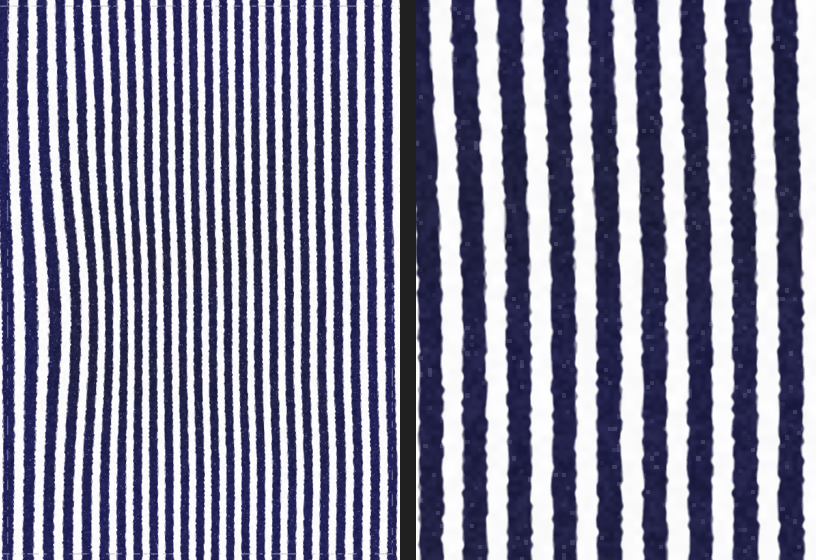
Left: the whole. Right: its middle third, enlarged.
This texture is drawn by a Shadertoy shader. Its source:

```glsl
// Terry towel with wavering vertical navy and white stripes and a stitched hem.

const float STRIPES = 23.87;     // repeats across the width
const float NAVY_HALF = 0.265;   // half width of a navy stripe, in repeats
const vec3 WHITE = vec3(0.985, 0.985, 0.99);
const vec3 NAVY = vec3(0.125, 0.125, 0.25);
const vec3 BLUE_NAVY = vec3(0.13, 0.13, 0.34);
const vec3 THREAD = vec3(0.55, 0.55, 0.68);

float hash(vec2 p) {
    vec3 q = fract(vec3(p.xyx) * 0.1031);
    q += dot(q, q.yzx + 33.33);
    return fract((q.x + q.y) * q.z);
}

float noise(vec2 p) {
    vec2 i = floor(p), f = fract(p);
    f = f * f * (3.0 - 2.0 * f);
    return mix(mix(hash(i), hash(i + vec2(1, 0)), f.x),
               mix(hash(i + vec2(0, 1)), hash(i + vec2(1, 1)), f.x), f.y);
}

float bell(float x, float centre, float width) {
    float d = (x - centre) / width;
    return exp(-d * d);
}

// Stripe coordinate: whole numbers lie on the centres of navy stripes.
float stripePhase(vec2 uv) {
    float x = uv.x, down = 1.0 - uv.y;
    float arch = sin(3.14159 * x);
    float spacing = -0.35 * arch - 0.38 * sin(6.28318 * x);
    float lean = down * (0.3 + 0.2 * arch);
    float sag = 0.6 * bell(x, 0.2, 0.14) * bell(down, 0.55, 0.24);
    float sway = 0.12 * (noise(vec2(x * 4.0, down * 6.0)) - 0.5);
    return STRIPES * (x - 0.0055) + spacing - lean - sag + sway;
}

// Broken line of stitches: offset is the distance from the seam.
float stitches(float offset, float along, float seed) {
    float line = 1.0 - smoothstep(0.0006, 0.0022, abs(offset));
    float dash = smoothstep(0.45, 0.65, noise(vec2(along * 150.0, seed)));
    return line * dash;
}

void mainImage(out vec4 fragColor, in vec2 fragCoord) {
    vec2 uv = fragCoord / iResolution.xy;
    vec2 p = fragCoord / iResolution.y;
    float aspect = iResolution.x / iResolution.y;

    // Stripes with fuzzy pile edges
    float phase = stripePhase(uv);
    float fuzz = 0.07 * (noise(p * 260.0) - 0.5) + 0.03 * (noise(p * 90.0) - 0.5);
    float fromCentre = abs(fract(phase + 0.5) - 0.5) + fuzz;
    float softness = 0.025 + 0.7 * fwidth(phase);
    float navyMask = 1.0 - smoothstep(-softness, softness, fromCentre - NAVY_HALF);

    // Navy pile, bluer towards the border
    vec2 inset = min(uv, 1.0 - uv);
    float border = 1.0 - smoothstep(0.0, 0.3, min(inset.x * 1.3, inset.y));
    float patches = noise(p * 9.0) - 0.5;
    float pile = noise(p * 330.0) + 0.6 * noise(p * 150.0) - 0.8;
    vec3 navy = mix(NAVY, BLUE_NAVY, clamp(border + 0.25 + 0.5 * patches, 0.0, 1.0));
    navy += pile * vec3(0.055, 0.055, 0.075);
    navy += 0.12 * smoothstep(0.93, 1.0, hash(floor(p * 400.0)));

    // White pile
    vec3 white = WHITE + 0.025 * (noise(p * 200.0) - 0.5);

    // Hem seams near the four sides
    float hem = stitches(inset.y - 0.011, p.x, floor(uv.y * 2.0) * 7.0);
    float side = stitches((inset.x - 0.019) * aspect, p.y, 20.0 + floor(uv.x * 2.0) * 7.0);
    navy = mix(navy, THREAD, 0.6 * max(hem, side));
    white -= 0.12 * hem;

    fragColor = vec4(clamp(mix(white, navy, navyMask), 0.0, 1.0), 1.0);
}
```
